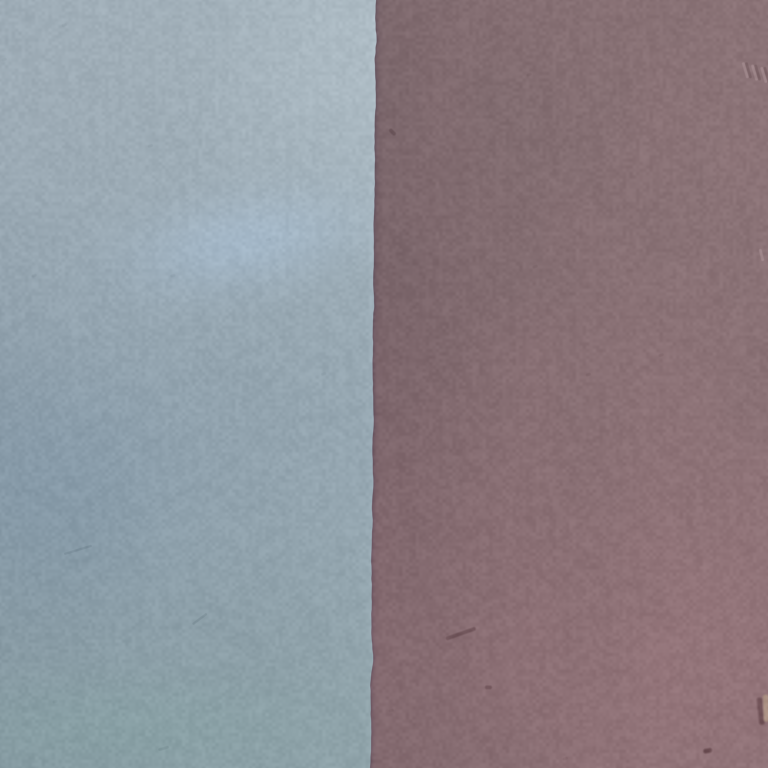
This texture is drawn by a WebGL 2 fragment shader. Its source:

```glsl
#version 300 es
precision highp float;
// Two painted wall panels, pale blue and dusty mauve, meeting at a rough vertical seam.
// Each panel is a smooth gradient with soft glows, cloudy mottling and fine plaster
// grain; a few scratches, pits and chips are drawn as line-segment distances.

#define SEAM_TOP 0.4895
#define SEAM_BOTTOM 0.4825
#define SEAM_ROUGHNESS 0.0022
#define GRAIN_SCALE 230.0
#define GRAIN_AMOUNT 0.042
#define MOTTLE_AMOUNT 0.022
#define PIT_COUNT 14

uniform vec2 u_resolution;
out vec4 fragColor;

float hash(vec2 p) {
    return fract(sin(dot(p, vec2(127.1, 311.7))) * 43758.545);
}

float noise(vec2 p) {
    vec2 i = floor(p), f = fract(p);
    f = f * f * (3.0 - 2.0 * f);
    return mix(mix(hash(i), hash(i + vec2(1, 0)), f.x),
               mix(hash(i + vec2(0, 1)), hash(i + 1.0), f.x), f.y);
}

float fbm(vec2 p) {
    float sum = 0.0, amp = 0.5;
    for (int i = 0; i < 4; i++) {
        sum += amp * noise(p);
        p = p * 2.03 + 17.3;
        amp *= 0.5;
    }
    return sum;
}

// Soft elliptical spot, 1 at its centre
float glow(vec2 p, vec2 centre, vec2 radius) {
    vec2 d = (p - centre) / radius;
    return exp(-dot(d, d));
}

// Soft line from a to b
float stroke(vec2 p, vec2 a, vec2 b, float width) {
    vec2 pa = p - a, ba = b - a;
    float t = clamp(dot(pa, ba) / dot(ba, ba), 0.0, 1.0);
    return 1.0 - smoothstep(0.2 * width, width, length(pa - ba * t));
}

float seamAt(float y) {
    float wobble = noise(vec2(y * 38.0, 4.0)) - 0.5 + 0.4 * (noise(vec2(y * 130.0, 9.0)) - 0.5);
    float bump = 0.003 * exp(-pow((y - 0.145) / 0.02, 2.0));
    return mix(SEAM_BOTTOM, SEAM_TOP, y) + SEAM_ROUGHNESS * wobble + bump;
}

vec3 bluePanel(vec2 p) {
    vec3 low = vec3(0.545, 0.620, 0.650);
    vec3 middle = vec3(0.570, 0.638, 0.682);
    vec3 high = vec3(0.632, 0.688, 0.725);
    vec3 col = mix(low, middle, smoothstep(0.0, 0.45, p.y));
    col = mix(col, high, smoothstep(0.38, 0.95, p.y));
    col += vec3(0.028, 0.028, 0.022) * (p.x / 0.49 - 0.5);
    col += vec3(0.035, 0.050, 0.075) * glow(p, vec2(0.32 , 0.685 + 0.15 * (p.x - 0.32)), vec2(0.13, 0.055));
    col += vec3(0.035) * glow(p, vec2(0.46, 0.93), vec2(0.13, 0.2));
    col -= vec3(0.028, 0.020, 0.010) * glow(p, vec2(0.07, 0.36), vec2(0.18, 0.16));
    col += vec3(-0.005, 0.012, 0.0) * glow(p, vec2(0.16, 0.05), vec2(0.25, 0.07));
    // Hairline scratches
    float scratch = stroke(p, vec2(0.085, 0.279), vec2(0.118, 0.289), 0.0025)
                  + stroke(p, vec2(0.252, 0.188), vec2(0.268, 0.200), 0.0025)
                  + stroke(p, vec2(0.208, 0.024), vec2(0.218, 0.027), 0.0030);
    return col - 0.05 * scratch;
}

vec3 mauvePanel(vec2 p) {
    vec3 col = mix(vec3(0.542, 0.436, 0.455), vec3(0.520, 0.433, 0.448), smoothstep(0.1, 0.9, p.y));
    col += vec3(0.036, 0.028, 0.026) * (smoothstep(0.48, 0.95, p.x) - 0.5);
    col += vec3(0.020, 0.008, 0.010) * glow(p, vec2(0.93, 0.15), vec2(0.25, 0.2));
    col -= vec3(0.022, 0.020, 0.017) * glow(p, vec2(0.50, 0.55), vec2(0.09, 0.4));
    // Scratch, specks and raised ridges near the right border
    float dark = stroke(p, vec2(0.583, 0.169), vec2(0.617, 0.181), 0.004)
               + stroke(p, vec2(0.634, 0.105), vec2(0.638, 0.105), 0.004)
               + 1.6 * stroke(p, vec2(0.919, 0.022), vec2(0.924, 0.023), 0.005)
               + stroke(p, vec2(0.509, 0.830), vec2(0.513, 0.826), 0.004);
    float ridges = 0.0;
    for (int i = 0; i < 3; i++) {
        vec2 top = vec2(0.968 + 0.012 * float(i), 0.917 - 0.003 * float(i));
        ridges += stroke(p, top, top + vec2(0.005, -0.017), 0.003);
        dark += 0.7 * stroke(p, top + vec2(0.004, 0.0), top + vec2(0.009, -0.017), 0.003);
    }
    ridges += stroke(p, vec2(0.990, 0.674), vec2(0.993, 0.662), 0.003);
    col += 0.07 * ridges - 0.09 * dark;
    // Chipped plaster with a shaded rim
    col -= 0.13 * stroke(p, vec2(0.989, 0.088), vec2(0.992, 0.060), 0.006);
    return mix(col, vec3(0.70, 0.60, 0.53), 0.8 * stroke(p, vec2(0.997, 0.092), vec2(0.998, 0.064), 0.006));
}

void main() {
    vec2 p = gl_FragCoord.xy / u_resolution;
    float aa = 0.8 / u_resolution.x;
    float side = p.x - seamAt(p.y);
    float isMauve = smoothstep(-aa, aa, side);
    vec3 col = mix(bluePanel(p), mauvePanel(p), isMauve);

    // Lit lip and narrow shadow along the seam
    col += 0.025 * (1.0 - isMauve) * exp(-abs(side) / 0.004);
    col -= vec3(0.10, 0.09, 0.06) * isMauve * exp(-abs(side) / 0.003);

    // Cloudy mottling, warm on the mauve side, then plaster grain
    float cloud = fbm(p * vec2(9.0, 6.0)) - 0.47;
    col += MOTTLE_AMOUNT * cloud * mix(vec3(1.0), vec3(1.4, 0.8, 0.9), isMauve);
    float grain = noise(p * GRAIN_SCALE) + 0.5 * noise(p * GRAIN_SCALE * 0.45 + 31.0) - 0.75;
    col += GRAIN_AMOUNT * grain;

    // Scattered faint pits
    for (int i = 0; i < PIT_COUNT; i++) {
        vec2 pit = vec2(hash(vec2(i, 3)), hash(vec2(i, 8)));
        col -= 0.03 * stroke(p, pit, pit + vec2(0.003, 0.001), 0.003);
    }
    fragColor = vec4(clamp(col, 0.0, 1.0), 1.0);
}
```
